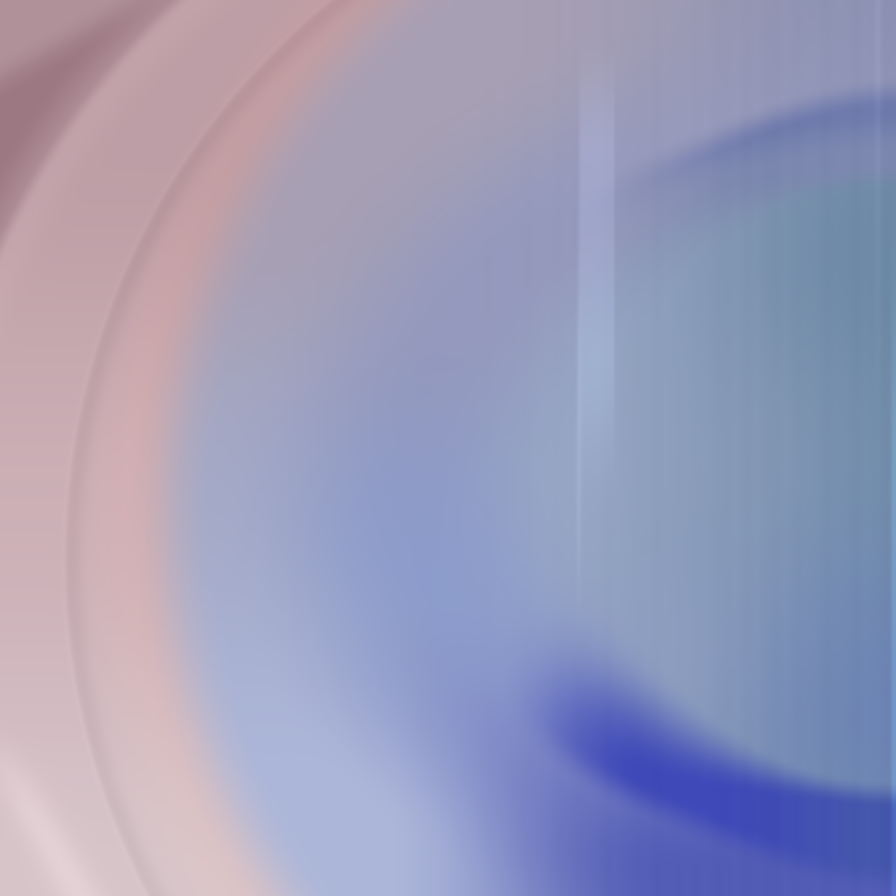
Give the GLSL for this background, as a three.js fragment shader.

```glsl
// Soft curved glass: rose rim on the left, periwinkle bowl with a deep blue ring on the right.
varying vec2 vUv;

float hash(float n) {
  return fract(sin(n * 127.1) * 43758.5453);
}

float noise(float x) {
  float i = floor(x);
  return mix(hash(i), hash(i + 1.0), smoothstep(0.0, 1.0, x - i));
}

float bell(float x, float width) {
  return exp(-x * x / (width * width));
}

float fall(float a, float b, float x) {
  return 1.0 - smoothstep(a, b, x);
}

// Rose layers outside the bowl
vec3 roseRim(vec2 p) {
  vec3 rose = mix(vec3(0.84, 0.77, 0.79), vec3(0.80, 0.69, 0.715), smoothstep(0.0, 0.45, p.y));
  rose = mix(rose, vec3(0.745, 0.62, 0.65), smoothstep(0.4, 0.85, p.y));

  // Dark fold in the upper corner
  float fold = length(p - vec2(0.78, 0.37)) - 0.852;
  float corner = smoothstep(-0.03, 0.025, p.y - 0.915 - 0.545 * p.x);
  vec3 shade = mix(vec3(0.68, 0.55, 0.585), vec3(0.61, 0.47, 0.51), smoothstep(0.0, 0.05, fold));
  shade = mix(shade, vec3(0.69, 0.57, 0.605), corner);
  float upper = smoothstep(0.5, 0.7, p.y);
  rose = mix(rose, shade, smoothstep(-0.004, 0.012, fold) * upper);
  rose += 0.015 * bell(fold + 0.012, 0.02) * upper;

  // Pale sheen in the lower corner
  float sheen = dot(p, vec2(0.87, 0.49)) - 0.078;
  rose += 0.05 * bell(sheen, 0.022) * fall(0.08, 0.22, p.y);

  // Thin lip with a shadow on its inner side
  float lip = length(p - vec2(0.879, 0.375)) - 0.805;
  rose -= 0.035 * bell(lip + 0.006, 0.012) * smoothstep(-0.006, 0.0, -lip);
  rose += 0.018 * bell(lip - 0.002, 0.003);
  rose += vec3(0.012, 0.004, 0.0) * smoothstep(0.0, 0.06, -lip);
  return rose;
}

// Blue bowl with an elliptical ring around its core
vec3 blueBowl(vec2 p) {
  float e = length((p - vec2(1.02, 0.458)) / vec2(0.47, 0.346));
  float right = smoothstep(0.55, 1.0, p.x);

  // Outer wash, from pale blue up to grey mauve
  vec3 color = mix(vec3(0.675, 0.715, 0.85), vec3(0.64, 0.66, 0.775), smoothstep(0.1, 0.5, p.y));
  color = mix(color, vec3(0.655, 0.625, 0.705), smoothstep(0.45, 0.75, p.y));
  color = mix(color, vec3(0.55, 0.57, 0.70), right * smoothstep(0.5, 0.9, p.y));

  // Wide periwinkle halo
  vec3 halo = mix(vec3(0.50, 0.54, 0.78), vec3(0.55, 0.61, 0.795), smoothstep(0.1, 0.33, p.y));
  halo = mix(halo, vec3(0.58, 0.60, 0.74), smoothstep(0.35, 0.65, p.y));
  color = mix(color, halo, fall(1.2, 1.67, e) * (1.0 - 0.6 * right));

  // Blue pool spreading below the ring
  float pool = smoothstep(0.42, 0.76, p.x) * fall(0.03, 0.25, p.y);
  color = mix(color, vec3(0.32, 0.36, 0.71), pool);

  // Ring: slate above, saturated below
  float outerEdge = 1.21 + 0.065 * smoothstep(0.75, 1.0, p.x);
  float ring = fall(outerEdge - 0.06, outerEdge + 0.05, e);
  float slate = ring * smoothstep(0.62, 0.86, p.x) * smoothstep(0.5, 0.68, p.y);
  vec3 slateColor = mix(vec3(0.485, 0.53, 0.685), vec3(0.43, 0.475, 0.675), smoothstep(1.08, 1.22, e));
  color = mix(color, slateColor, slate);
  float deep = ring * smoothstep(0.55, 0.72, p.x) * fall(0.2, 0.36, p.y);
  vec3 deepColor = mix(vec3(0.245, 0.285, 0.72), vec3(0.27, 0.34, 0.67), smoothstep(0.8, 1.0, p.x));
  color = mix(color, deepColor, deep);

  // Grey blue core, softer on its left side
  vec3 core = mix(vec3(0.595, 0.655, 0.77), vec3(0.53, 0.605, 0.715), smoothstep(0.6, 0.84, p.x));
  core = mix(core, vec3(0.455, 0.56, 0.67), smoothstep(0.82, 1.0, p.x));
  core = mix(core, vec3(0.42, 0.53, 0.645), 0.8 * bell(length(p - vec2(1.0, 0.72)), 0.17));
  core = mix(core, vec3(0.42, 0.51, 0.71), 0.85 * bell(length(p - vec2(1.0, 0.2)), 0.2));
  core = mix(core, vec3(0.56, 0.62, 0.76), 0.6 * bell(length(p - vec2(0.72, 0.27)), 0.12));
  float soft = mix(0.26, 0.07, smoothstep(0.6, 0.95, p.x));
  color = mix(color, core, fall(1.02 - soft, 1.0 + 0.6 * soft, e));
  return color;
}

void main() {
  vec2 p = vUv;

  // Blurred passage from rim to bowl, with a peach glow along it
  float depth = 0.787 - length(p - vec2(0.97, 0.425));
  vec3 rim = roseRim(p);
  rim += vec3(0.025, -0.005, -0.025) * bell(depth + 0.01, 0.04);
  vec3 color = mix(rim, blueBowl(p), smoothstep(-0.05, 0.06, depth));

  // Upright glass strip with a bright left edge
  float strip = smoothstep(0.643, 0.65, p.x) * fall(0.683, 0.688, p.x);
  strip *= smoothstep(0.42, 0.62, p.y) * fall(0.82, 0.97, p.y);
  color += vec3(0.045, 0.05, 0.055) * strip;
  color += 0.035 * bell(p.x - 0.646, 0.003) * smoothstep(0.27, 0.45, p.y) * fall(0.55, 0.8, p.y);

  // Light lines at the right border
  color += vec3(0.03, 0.07, 0.08) * smoothstep(0.992, 0.998, p.x) * fall(0.45, 0.8, p.y);
  color += 0.025 * bell(p.x - 0.98, 0.004) * smoothstep(0.4, 0.9, p.y);

  // Faint vertical ribs
  float ribs = noise(p.x * 90.0) - 0.5;
  color += ribs * 0.012 * smoothstep(0.3, 1.0, p.x);

  gl_FragColor = vec4(color, 1.0);
}
```
